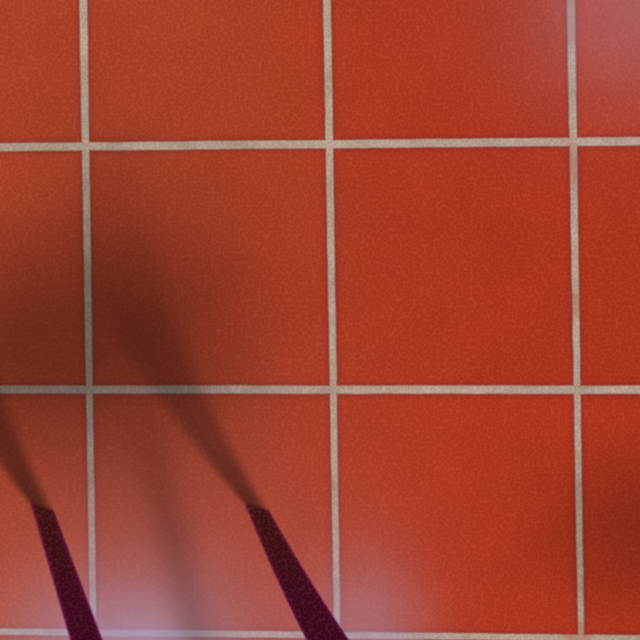
A Shadertoy shader for this texture:

```glsl
vec2 hash2(vec2 p) {
    vec3 q = fract(p.xyx * vec3(0.1031, 0.103, 0.0973));
    q += dot(q, q.yzx + 33.33);
    return fract((q.xx + q.yz) * q.zy);
}

// Distance to the nearest scattered point
float cellular(vec2 p) {
    vec2 cell = floor(p);
    float nearest = 2.0;
    for (int j = -1; j <= 1; j++)
        for (int i = -1; i <= 1; i++) {
            vec2 c = cell + vec2(i, j);
            nearest = min(nearest, length(c + hash2(c) - p));
        }
    return nearest;
}

// Layered sines, roughly -1 to 1
float waves(vec2 p) {
    float sum = 0.0, amp = 0.5;
    for (int i = 0; i < 4; i++) {
        sum += amp * sin(p.x + 1.7 * sin(p.y)) * cos(p.y - 0.6 * p.x);
        p = mat2(1.5, 1.2, -1.2, 1.5) * p + 2.3;
        amp *= 0.6;
    }
    return sum;
}

// Soft elliptical spot
float glow(vec2 p, vec2 center, vec2 radius) {
    vec2 d = (p - center) / radius;
    return exp(-dot(d, d));
}

void mainImage(out vec4 fragColor, in vec2 fragCoord) {
    vec2 uv = fragCoord / iResolution.xy;
    float px = 1.0 / min(iResolution.x, iResolution.y);

    // Slightly skewed square grid
    vec2 skewed = uv + vec2(0.016 * uv.y, uv.x * (0.0105 - 0.0257 * uv.y));
    vec2 pitch = vec2(0.381, 0.3785);
    vec2 grid = (skewed - vec2(0.146, 0.013)) / pitch;
    vec2 tile = floor(grid);
    vec2 offset = (fract(grid + 0.5) - 0.5) * pitch;
    offset += 0.0006 * vec2(waves(uv.yx * 45.0), waves(uv * 45.0 + 4.0));

    // Fired clay with fine grain
    float grain = cellular(uv * 190.0) - 0.5;
    float mottle = waves(uv * 19.0);
    vec3 color = mix(vec3(0.685, 0.265, 0.165), vec3(0.69, 0.215, 0.125), smoothstep(0.2, 0.8, uv.x));
    color *= 0.98 + 0.05 * hash2(tile + 7.0).x + 0.025 * mottle;
    color += 0.055 * grain;

    // Grout joints with a dark violet rim
    vec2 halfWidth = vec2(mix(0.005, 0.0064, uv.y), mix(0.0052, 0.0066, smoothstep(0.0, 0.3, uv.y)));
    vec2 edge = abs(offset) - halfWidth;
    float joint = min(edge.x, edge.y);
    float rim = exp(-max(joint, 0.0) / 0.0035);
    color = mix(color, vec3(0.42, 0.13, 0.16), 0.5 * rim);
    vec3 grout = vec3(0.71, 0.62, 0.55) + 0.05 * waves(uv * 40.0) + 0.09 * grain;
    float stain = smoothstep(0.45, 0.75, waves(uv * 13.0 + 1.0));
    grout = mix(grout, vec3(0.66, 0.43, 0.33), 0.5 * stain);
    color = mix(color, grout, 1.0 - smoothstep(-0.001 - px, 0.001 + px, joint));

    // Lilac reflections
    float pink = 0.3 * glow(uv, vec2(0.25, 0.13), vec2(0.3, 0.23));
    color = mix(color, vec3(0.66, 0.42, 0.46), pink);
    float glare = 0.72 * glow(uv, vec2(0.2, -0.01), vec2(0.19, 0.12))
                + 0.5 * glow(uv, vec2(0.57, 0.0), vec2(0.1, 0.13))
                + 0.38 * glow(uv, vec2(1.0, 0.98), vec2(0.2, 0.16));
    color = mix(color, vec3(0.67, 0.6, 0.74), glare * (1.0 + 0.1 * mottle));

    // Broad soft shadows
    float shade = 0.34 * glow(uv, vec2(0.2, 0.47), vec2(0.19, 0.22))
                + 0.24 * glow(uv, vec2(0.0, 0.45), vec2(0.13, 0.18))
                + 0.22 * glow(uv, vec2(1.0, 0.17), vec2(0.14, 0.12));
    float streak = uv.x - 0.31 + 0.25 * uv.y;
    shade += 0.16 * exp(-streak * streak / 0.0011) * (1.0 - smoothstep(0.15, 0.42, uv.y));

    // Two leaning legs, each with a widening shadow
    float legMask = 0.0;
    vec3 legColor = vec3(0.0);
    for (int i = 0; i < 2; i++) {
        float k = float(i);
        vec2 top = vec2(mix(0.065, 0.4, k), 0.21);
        float rise = uv.y - top.y;
        float up = max(rise, 0.0);
        float shadowX = uv.x - top.x + up * mix(0.55, 0.65, k) - 0.45 * up * up;
        float spread = 0.014 + 0.2 * up;
        float shadow = smoothstep(-1.6 * spread, -0.6 * spread, shadowX)
                     * (1.0 - smoothstep(0.0, 0.022 + 0.1 * up, shadowX));
        shade += 0.42 * shadow * smoothstep(-0.02, 0.01, rise) * exp(-up * 5.5);

        float down = clamp(-rise / top.y, 0.0, 1.0);
        float legX = uv.x - top.x - mix(0.07, 0.112, k) * down + 0.012 * k * down * (1.0 - down);
        float legEdge = abs(legX) - mix(0.016, mix(0.025, 0.033, k), down);
        float leg = (1.0 - smoothstep(-0.0015 - px, 0.0015 + px, legEdge))
                  * (1.0 - smoothstep(-0.006, 0.006, rise + 0.35 * legX));
        vec3 paint = mix(vec3(0.27, 0.09, 0.08), vec3(0.26, 0.05, 0.14), down);
        paint += vec3(0.1, 0.0, 0.12) * smoothstep(-0.008, 0.0, legEdge) + 0.08 * grain;
        legColor += paint * leg;
        legMask += leg;
    }
    color *= 1.0 - min(shade, 0.6);
    color = color * (1.0 - legMask) + legColor;

    fragColor = vec4(clamp(color, 0.0, 1.0), 1.0);
}
```
